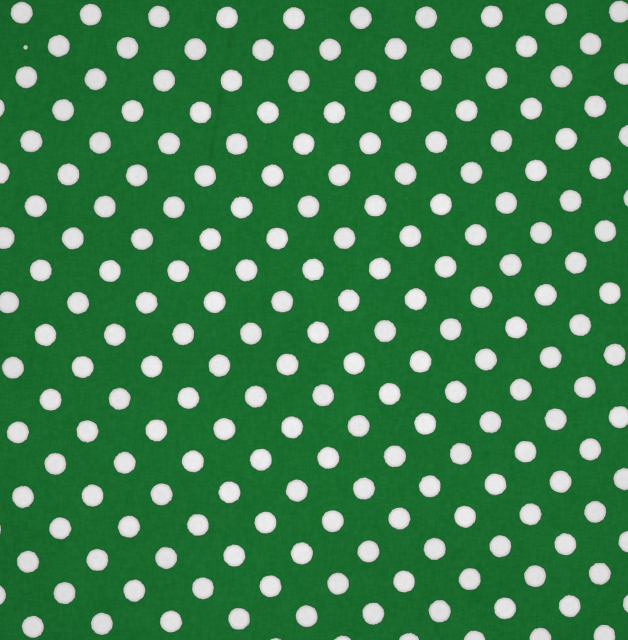
Reproduce this pattern procedurally as a Shadertoy shader.

```glsl
// White polka dots in staggered rows on slightly stretched green cotton.

// Colours
const vec3 GREEN      = vec3(0.098, 0.425, 0.180);
const vec3 RIM_GREEN  = vec3(0.150, 0.370, 0.205);
const vec3 DOT_CENTRE = vec3(0.905, 0.903, 0.905);
const vec3 DOT_EDGE   = vec3(0.810, 0.800, 0.790);

// Lengths are fractions of the canvas height, y measured down from the top
const float DOT_RADIUS = 0.0170;
const float EDGE_BLUR  = 0.0013;
const float RIM_WIDTH  = 0.0022;
const float FUZZ       = 0.0010;
const float JITTER     = 0.0005;
const float THREADS    = 360.0;
const float WEAVE      = 0.030;
const float MOTTLE     = 0.030;
const float VIGNETTE   = 0.16;

// Dot grid: position of column 0, row 0, and the steps between dots
const vec2 GRID_ORIGIN = vec2(0.0335, 0.0195);
const vec2 COLUMN_STEP = vec2(0.1086, 0.0042);
const vec2 COLUMN_BEND = vec2(-0.00052, -0.00048);
const vec2 ROW_STEP    = vec2(0.00378, 0.0504);
const vec2 ROW_SQUEEZE = vec2(-0.00043, 0.000025);

// Stray printed fleck and a soft fold
const vec2  FLECK        = vec2(0.040, 0.074);
const float FLECK_RADIUS = 0.0034;
const vec2  FOLD_TOP     = vec2(0.362, 0.050);
const vec2  FOLD_BOTTOM  = vec2(0.328, 0.250);

float hash(vec2 p) {
    vec3 q = fract(p.xyx * 0.1031);
    q += dot(q, q.yzx + 33.33);
    return fract((q.x + q.y) * q.z);
}

float noise(vec2 p) {
    vec2 i = floor(p), f = fract(p);
    f = f * f * (3.0 - 2.0 * f);
    return mix(mix(hash(i), hash(i + vec2(1, 0)), f.x),
               mix(hash(i + vec2(0, 1)), hash(i + vec2(1, 1)), f.x), f.y);
}

// Height between rows at a given column
float rowHeight(float col) {
    return ROW_STEP.y + col * (ROW_SQUEEZE.x + ROW_SQUEEZE.y * col);
}

// Grid coordinates (column, row) to cloth position
vec2 gridToCloth(vec2 g) {
    return GRID_ORIGIN + g.x * (COLUMN_STEP + COLUMN_BEND * g.x)
         + g.y * vec2(ROW_STEP.x, rowHeight(g.x));
}

// Inverse of gridToCloth by fixed-point iteration
vec2 clothToGrid(vec2 p) {
    vec2 g = (p - GRID_ORIGIN) / vec2(COLUMN_STEP.x, ROW_STEP.y);
    for (int i = 0; i < 5; i++) {
        vec2 error = p - gridToCloth(g);
        g += error / vec2(COLUMN_STEP.x + 2.0 * COLUMN_BEND.x * g.x, rowHeight(g.x));
    }
    return g;
}

// Signed distance to the nearest dot, with that dot's id
float dotDistance(vec2 p, out vec2 id) {
    vec2 g = clothToGrid(p);
    float nearest = 1e3;
    for (int k = -1; k <= 2; k++) {
        float row = floor(g.y) + float(k);
        float stagger = 0.5 * mod(row, 2.0);
        vec2 cell = vec2(floor(g.x - stagger + 0.5) + stagger, row);
        vec2 seed = cell * 2.0 + 40.0;
        vec2 offset = JITTER * (2.0 * vec2(hash(seed), hash(seed + 71.0)) - 1.0);
        float d = length(p - gridToCloth(cell) - offset) - DOT_RADIUS;
        if (d < nearest) { nearest = d; id = seed; }
    }
    return nearest;
}

float segmentDistance(vec2 p, vec2 a, vec2 b) {
    vec2 ab = b - a;
    return length(p - a - ab * clamp(dot(p - a, ab) / dot(ab, ab), 0.0, 1.0));
}

void mainImage(out vec4 fragColor, in vec2 fragCoord) {
    vec2 p = vec2(fragCoord.x, iResolution.y - fragCoord.y) / iResolution.y;
    float blur = max(EDGE_BLUR, 0.75 / iResolution.y);

    // Woven threads, stretched across and down
    vec2 t = p * THREADS;
    float weave = 0.5 * (noise(t * vec2(0.35, 1.0)) + noise(t * vec2(1.0, 0.35) + 57.0)) - 0.5;
    float mottle = noise(p * 9.0) * 0.6 + noise(p * 31.0 + 13.0) * 0.4 - 0.5;

    // Dyed ground with a soft fold
    vec3 ground = GREEN * (1.0 + MOTTLE * 2.0 * mottle) + WEAVE * 1.5 * weave;
    ground *= 1.0 - 0.07 * exp(-pow(segmentDistance(p, FOLD_TOP, FOLD_BOTTOM) / 0.004, 2.0));

    // Printed dots with frayed edges and a dull rim
    vec2 id;
    float d = dotDistance(p, id) + FUZZ * 2.0 * weave;
    vec3 ink = mix(DOT_CENTRE, DOT_EDGE, smoothstep(-0.006, 0.0, d));
    ink *= 0.985 + 0.03 * hash(id + 19.0) + WEAVE * 1.5 * weave;
    ground = mix(ground, RIM_GREEN, 0.7 * (1.0 - smoothstep(0.0, RIM_WIDTH + blur, d)));
    vec3 colour = mix(ground, ink, 1.0 - smoothstep(-blur, blur, d));

    float fleck = length(p - FLECK) - FLECK_RADIUS;
    colour = mix(colour, DOT_EDGE, 1.0 - smoothstep(-blur, blur, fleck));

    // Light falling off towards the corners
    vec2 fromCentre = p - vec2(0.53, 0.52);
    colour *= 1.02 - VIGNETTE * dot(fromCentre, fromCentre);
    fragColor = vec4(clamp(colour, 0.0, 1.0), 1.0);
}
```
